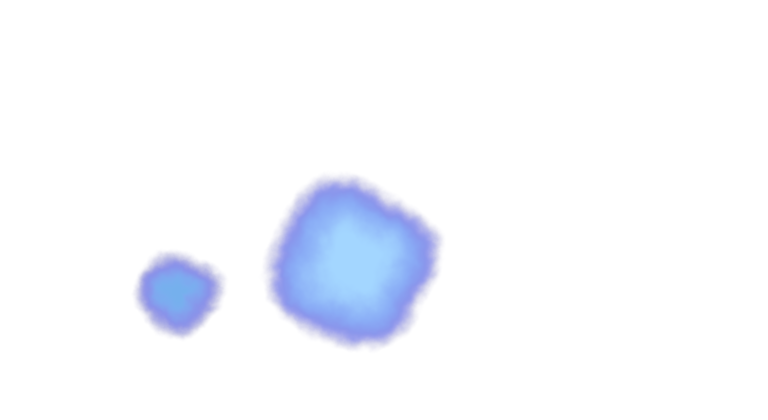
Reproduce this background procedurally as a Shadertoy shader.

```glsl
// Two soft watercolour blots, one large and one small, on white paper.
// Each blot is a lobed disc whose rim is roughened by value noise; the depth
// below the rim drives both the coverage and the grey-violet-blue-sky ramp.

const vec3 PAPER  = vec3(1.0);
const vec3 RIM    = vec3(0.53, 0.52, 0.74);
const vec3 VIOLET = vec3(0.54, 0.56, 0.91);
const vec3 BLUE   = vec3(0.53, 0.66, 0.96);
const vec3 SKY    = vec3(0.64, 0.84, 1.00);
const vec3 AZURE  = vec3(0.46, 0.69, 0.93);

// Sine-free hash of a lattice point
float hash(vec2 p) {
    vec3 q = fract(p.xyx * 0.1031);
    q += dot(q, q.yzx + 33.33);
    return fract((q.x + q.y) * q.z);
}

float valueNoise(vec2 p) {
    vec2 cell = floor(p);
    vec2 f = fract(p);
    f = f * f * (3.0 - 2.0 * f);
    float low  = mix(hash(cell), hash(cell + vec2(1, 0)), f.x);
    float high = mix(hash(cell + vec2(0, 1)), hash(cell + vec2(1, 1)), f.x);
    return mix(low, high, f.y);
}

// Layered noise, roughly in the range -0.5 to 0.5
float fbm(vec2 p) {
    float sum = 0.0;
    float weight = 0.5;
    for (int i = 0; i < 4; i++) {
        sum += weight * (valueNoise(p) - 0.5);
        p = mat2(1.6, 1.2, -1.2, 1.6) * p + 7.3;
        weight *= 0.5;
    }
    return sum;
}

// Lobed outline: swell gives the strength of the 1-, 3- and 4-fold waves,
// phase the angle at which each wave peaks
float blotDepth(vec2 p, float radius, vec3 swell, vec3 phase) {
    float angle = atan(p.y, p.x);
    vec3 waves = cos(vec3(1.0, 3.0, 4.0) * (angle - phase));
    return radius + dot(swell, waves) - length(p);
}

// Lay one blot over the colour beneath it
vec3 paintBlot(vec3 under, float depth, float softness, vec3 core, vec2 coreSpan) {
    vec3 ink = mix(RIM, VIOLET, smoothstep(0.005, 0.045, depth));
    ink = mix(ink, BLUE, smoothstep(0.035, 0.085, depth));
    ink = mix(ink, core, smoothstep(coreSpan.x, coreSpan.y, depth));
    return mix(under, ink, smoothstep(0.0, softness, depth));
}

void mainImage(out vec4 fragColor, in vec2 fragCoord) {
    // The canvas height is one unit
    vec2 p = fragCoord / iResolution.y;

    // Broad wobble plus fine feathering of the rims
    float rough = 0.030 * fbm(p * 14.0) + 0.018 * fbm(p * 38.0 + 11.0);
    // Mottling that only shows inside the wash
    float mottle = 0.055 * fbm(p * 17.0 + 4.0);

    float large = blotDepth(p - vec2(0.843, 0.379), 0.215,
                            vec3(0.008, 0.005, 0.010), vec3(4.10, 1.97, 0.35)) + rough;
    float small = blotDepth(p - vec2(0.429, 0.305), 0.110,
                            vec3(0.004, 0.006, 0.004), vec3(3.50, 0.30, 0.10)) + rough;

    large += mottle * smoothstep(0.04, 0.12, large);
    small += mottle * smoothstep(0.03, 0.08, small);

    vec3 colour = paintBlot(PAPER, large, 0.056, SKY, vec2(0.060, 0.165));
    colour = paintBlot(colour, small, 0.046, AZURE, vec2(0.035, 0.095));
    fragColor = vec4(colour, 1.0);
}
```
